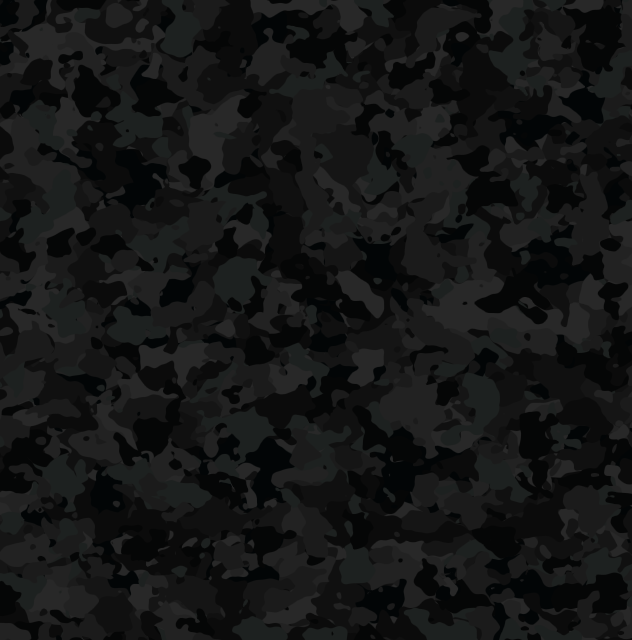
Give the GLSL for this pattern, as a Shadertoy shader.

```glsl
// Dark camouflage: overlapping flat patches with lobed edges in near-black greys.

const int TONES = 9;
const int LAYERS = 18;

// Greys from blue-black to charcoal, one with a green cast.
const vec3 PALETTE[TONES] = vec3[TONES](
    vec3(0.008, 0.020, 0.024), vec3(0.020, 0.022, 0.022), vec3(0.043),
    vec3(0.062), vec3(0.082), vec3(0.106),
    vec3(0.114, 0.128, 0.124), vec3(0.132), vec3(0.155));

// Random unit gradient for a lattice point.
vec2 latticeGradient(vec2 cell) {
    vec3 h = fract(cell.xyx * vec3(0.1031, 0.1030, 0.0973));
    h += dot(h, h.yzx + 33.33);
    float angle = 6.2832 * fract((h.x + h.y) * h.z);
    return vec2(cos(angle), sin(angle));
}

float gradientNoise(vec2 p) {
    vec2 cell = floor(p), f = p - cell;
    vec2 u = f * f * f * (f * (f * 6.0 - 15.0) + 10.0);
    vec2 e = vec2(1.0, 0.0);
    float a = dot(latticeGradient(cell), f);
    float b = dot(latticeGradient(cell + e), f - e);
    float c = dot(latticeGradient(cell + e.yx), f - e.yx);
    float d = dot(latticeGradient(cell + e.xx), f - e.xx);
    return mix(mix(a, b, u.x), mix(c, d, u.x), u.y);
}

// Broad blobs, with two finer octaves that notch their outlines.
float patchField(vec2 p) {
    return gradientNoise(p)
         + 0.50 * gradientNoise(p * 2.1 + 17.3)
         + 0.24 * gradientNoise(p * 4.7 + 41.9);
}

// Layered sines that bend the outlines.
vec2 wobble(vec2 p, float amount) {
    return p + amount * (sin(p.yx * 23.0 + vec2(0.0, 1.7))
                       + 0.5 * sin(p.yx * 57.0 + p * 31.0));
}

// Anti-aliased coverage of the region above a threshold.
float coverage(float field, float threshold) {
    float softness = max(fwidth(field), 1e-4);
    return smoothstep(-0.6, 0.6, (field - threshold) / softness);
}

void mainImage(out vec4 fragColor, in vec2 fragCoord) {
    vec2 uv = fragCoord / iResolution.y;
    vec2 p = wobble(uv * vec2(0.92, 1.06), 0.004);
    vec3 color = PALETTE[3];

    // Paint from broad, common patches to small, rarer ones.
    for (int i = 0; i < LAYERS; i++) {
        float t = float(i) / float(LAYERS - 1);
        float frequency = mix(4.5, 12.5, t);
        float threshold = mix(0.0, 0.32, t);
        vec2 offset = float(i) * vec2(13.7, 29.1) + 5.0;
        float mask = coverage(patchField(p * frequency + offset), threshold);
        color = mix(color, PALETTE[(i * 4) % TONES], mask);
    }
    fragColor = vec4(color, 1.0);
}
```
